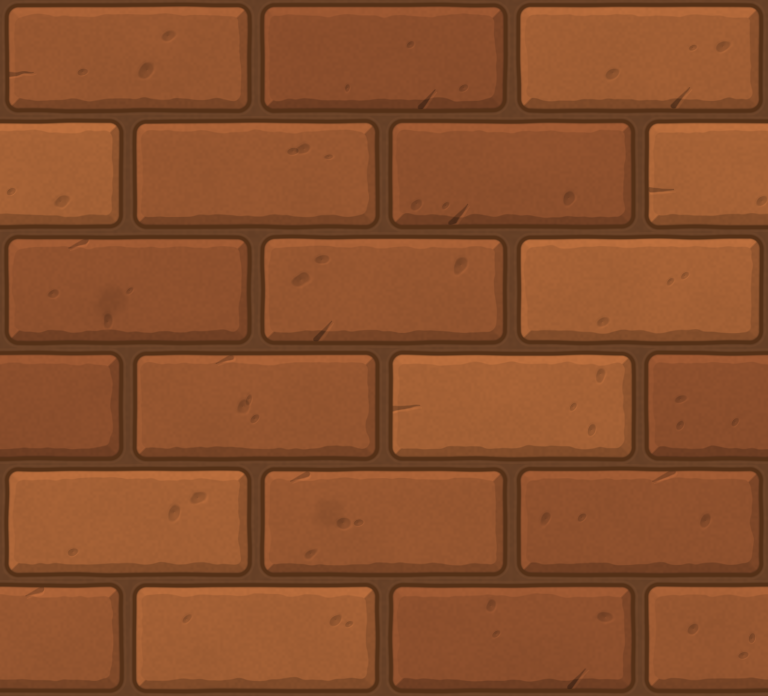
A Shadertoy shader for this texture:

```glsl
const vec2 GRID = vec2(3.0, 6.0);   // bricks across, rows up
const vec3 MORTAR = vec3(0.40, 0.25, 0.15);
const vec3 OUTLINE = vec3(0.33, 0.19, 0.09);
const vec3 CLAY_DARK = vec3(0.545, 0.305, 0.172);
const vec3 CLAY_LIGHT = vec3(0.635, 0.372, 0.205);

// Tones cycle along each row: direction and first step per row
const float TONE_STEP[6] = float[6](1.0, -1.0, 1.0, 1.0, -1.0, -1.0);
const float TONE_START[6] = float[6](2.0, 1.0, 1.0, 1.0, 1.0, 0.0);

float hash(vec2 p, float seed) {
    uint h = uint(p.x) * 1597334677u + uint(p.y) * 3812015801u + uint(seed) * 2654435769u;
    h = (h ^ (h >> 15u)) * 2246822519u;
    h = (h ^ (h >> 13u)) * 3266489917u;
    return float((h ^ (h >> 16u)) & 65535u) / 65535.0;
}

vec2 hash2(vec2 p, float seed) {
    return vec2(hash(p, seed), hash(p, seed + 1.0));
}

// Value noise that wraps over uv in 0..1
float noise(vec2 uv, vec2 period, float seed) {
    vec2 p = uv * period, i = floor(p), f = fract(p);
    f = f * f * (3.0 - 2.0 * f);
    vec2 a = mod(i, period), b = mod(i + 1.0, period);
    return mix(mix(hash(a, seed), hash(vec2(b.x, a.y), seed), f.x),
               mix(hash(vec2(a.x, b.y), seed), hash(b, seed), f.x), f.y);
}

float roundBox(vec2 p, vec2 halfSize, float radius) {
    vec2 d = abs(p) - halfSize + radius;
    return length(max(d, 0.0)) + min(max(d.x, d.y), 0.0) - radius;
}

// Shallow dent: shaded bowl with a lit lower right rim
float pitShade(vec2 p, float radius, float angle, float wobble) {
    float c = cos(angle), s = sin(angle);
    vec2 e = vec2(c * p.x + s * p.y, c * p.y - s * p.x) * vec2(0.75, 1.25);
    float d = length(e) / radius + wobble;
    float side = dot(p, vec2(0.6, -0.8)) / (length(p) + 0.001);
    float bowl = smoothstep(1.1, 0.7, d) * (0.13 - 0.07 * side);
    float rim = exp(-20.0 * (d - 1.1) * (d - 1.1)) * side;
    return 0.07 * max(rim, 0.0) - bowl - 0.04 * max(-rim, 0.0);
}

// Tapered crack running from a brick edge, with a lit lower lip
float crackLine(vec2 p, vec2 dir, float width, float px) {
    float t = clamp(dot(p, dir) / dot(dir, dir), 0.0, 1.0);
    return smoothstep(px, -px, length(p - dir * t) - width * (1.0 - 0.85 * t));
}

float crackShade(vec2 q, vec2 halfSize, vec2 id, float wobble, float px) {
    float kind = hash(id, 40.0), place = hash(id, 41.0) * 2.0 - 1.0;
    if (kind > 0.65) return 0.0;
    float side = kind < 0.3 ? 1.0 : -1.0;
    vec2 start = vec2(place * 0.8, -side * halfSize.y * 0.95);
    vec2 dir = side * vec2(0.14, 0.11 + 0.05 * side);
    if (kind > 0.52) {
        start = vec2(-halfSize.x, place * 0.15);
        dir = vec2(0.23, 0.02);
    }
    vec2 p = q - start + vec2(0.03, 0.02) * wobble;
    float groove = crackLine(p, dir, 0.024, px);
    float lip = crackLine(p - vec2(0.016, -0.02), dir, 0.02, px);
    return 0.09 * lip * (1.0 - groove) - 0.24 * groove;
}

// Brightness of the worn bevel: lit at top and left, shaded at bottom and right
float bevelShade(vec2 q, vec2 halfSize, float wobble, float px) {
    vec2 low = halfSize + q, high = halfSize - q;
    float inner = roundBox(q - vec2(-0.01, 0.005), halfSize - vec2(0.06, 0.08), 0.06);
    float band = smoothstep(-px, px, inner + wobble * 0.035);
    float lit = smoothstep(-0.015, 0.015, min(low.y, high.x) - min(high.y, low.x));
    float light = mix(0.06, 0.12, smoothstep(-0.02, 0.02, low.x - high.y));
    float dark = mix(0.13, 0.19, smoothstep(-0.02, 0.02, high.x - low.y));
    return band * mix(-dark, light, lit);
}

vec3 brickColor(vec2 q, vec2 halfSize, vec2 id, vec2 uv, float px) {
    int row = int(id.y);
    float tone = mod(TONE_START[row] + TONE_STEP[row] * id.x, 3.0) * 0.5;
    tone += (hash(id, 5.0) - 0.5) * 0.25;
    float wobble = noise(uv, vec2(42.0, 36.0), 1.0) - 0.5;
    float fine = noise(uv, vec2(96.0, 84.0), 2.0) - 0.5;

    float shade = 1.0 + 0.035 * q.y + bevelShade(q, halfSize, wobble + 0.4 * fine, px);
    for (float i = 0.0; i < 3.0; i++) {
        vec2 center = (hash2(id, 10.0 + i * 4.0) - 0.5) * vec2(1.7, 0.56);
        float size = hash(id, 12.0 + i * 4.0);
        float angle = hash(id, 13.0 + i * 4.0) * 1.4;
        shade += pitShade(q - center, mix(0.032, 0.075, size * size), angle, fine * 0.5);
    }
    shade += crackShade(q, halfSize, id, wobble + fine, px);

    // Occasional soft stain, broad mottling and fine grain
    vec2 stain = q - (hash2(id, 30.0) - 0.5) * vec2(1.4, 0.3);
    shade -= 0.07 * step(0.75, hash(id, 32.0)) * smoothstep(0.17, 0.07, length(stain) + 0.05 * fine);
    shade += 0.03 * (noise(uv, vec2(15.0, 18.0), 3.0) - 0.5);
    shade += 0.045 * (noise(uv, vec2(260.0, 230.0), 4.0) - 0.5);
    return mix(CLAY_DARK, CLAY_LIGHT, tone) * shade;
}

void mainImage(out vec4 fragColor, in vec2 fragCoord) {
    vec2 uv = fragCoord / iResolution.xy;
    float px = GRID.y / iResolution.y;   // one pixel in row heights
    vec2 cell = vec2(iResolution.x * GRID.y / (iResolution.y * GRID.x), 1.0);

    // Running bond: every other row moves by half a brick
    vec2 grid = uv * GRID;
    grid.x += 0.5 * (1.0 - mod(floor(grid.y), 2.0)) + GRID.x - 1.0;
    vec2 id = mod(floor(grid), GRID);
    vec2 q = (fract(grid) - 0.5) * cell;
    vec2 halfSize = cell * 0.5 - vec2(0.07, 0.057);

    float edge = roundBox(q, halfSize, 0.09);
    edge += 0.012 * (noise(uv, vec2(21.0, 24.0), 6.0) - 0.5);

    // Mortar with a faint ridge beside the dark outline
    float grain = noise(uv, vec2(200.0, 180.0), 7.0) - 0.5;
    vec3 mortar = MORTAR * (1.0 + 0.05 * grain + 0.06 * exp(-pow((edge - 0.045) / 0.009, 2.0)));
    vec3 color = mix(OUTLINE, mortar, smoothstep(0.02, 0.038, edge));
    vec3 brick = brickColor(q, halfSize, id, uv, px);
    brick *= 1.0 - 0.16 * smoothstep(-0.022, 0.0, edge);
    color = mix(color, brick, smoothstep(px, -px, edge + 0.004));
    fragColor = vec4(color, 1.0);
}
```
